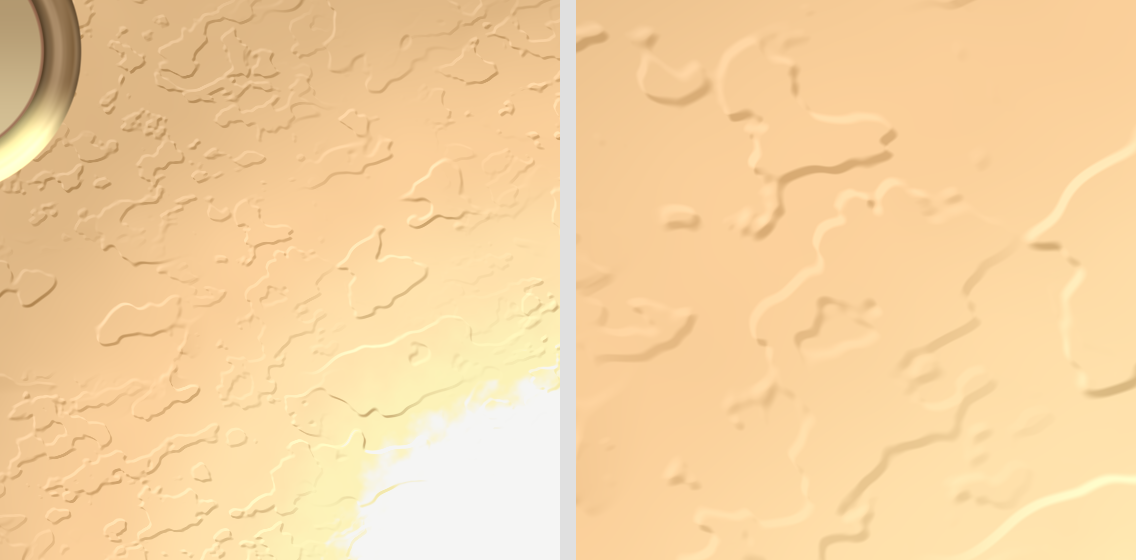
Left, the full canvas; right, a detail of the centre.
A three.js fragment shader for this texture:

```glsl
varying vec2 vUv;

float hash(vec2 cell) {
  vec3 q = fract(cell.xyx * 0.1031);
  q += dot(q, q.yzx + 33.33);
  return fract((q.x + q.y) * q.z);
}

float noise(vec2 p) {
  vec2 cell = floor(p);
  vec2 f = fract(p);
  f = f * f * (3.0 - 2.0 * f);
  float low = mix(hash(cell), hash(cell + vec2(1.0, 0.0)), f.x);
  float high = mix(hash(cell + vec2(0.0, 1.0)), hash(cell + 1.0), f.x);
  return mix(low, high, f.y);
}

float fbm(vec2 p) {
  float sum = 0.0;
  float weight = 0.6;
  for (int i = 0; i < 3; i++) {
    sum += weight * noise(p);
    p = mat2(0.8, -0.6, 0.6, 0.8) * p * 2.05 + 17.3;
    weight *= 0.46;
  }
  return sum;
}

// Height of the trowelled plaster: flat islands mixed with finer chips
float plasterHeight(vec2 p) {
  p += 0.022 * (vec2(noise(p * 15.0), noise(p * 15.0 + 40.0)) - 0.5);
  vec2 q = mat2(0.92, -0.39, 0.39, 0.92) * p * vec2(0.8, 1.2);
  float islands = smoothstep(0.52, 0.565, fbm(q * 14.0 + 5.0));
  float chips = smoothstep(0.52, 0.59, fbm(q * 29.0 + 60.0));
  float chipped = smoothstep(0.35, 0.65, noise(p * 4.5 + 3.0));
  return mix(islands, 0.75 * chips, chipped);
}

// Wall colour by distance from the overexposed corner
vec3 wallColor(float d) {
  vec3 color = mix(vec3(0.96, 0.96, 0.955), vec3(0.99, 0.95, 0.72), smoothstep(0.39, 0.45, d));
  color = mix(color, vec3(1.0, 0.88, 0.67), smoothstep(0.46, 0.64, d));
  color = mix(color, vec3(0.98, 0.81, 0.60), smoothstep(0.64, 0.87, d));
  return mix(color, vec3(0.87, 0.715, 0.52), smoothstep(0.87, 1.25, d));
}

// Round fitting: matte disc inside a brushed metal ring
vec3 fittingColor(vec2 p, float r) {
  float angle = atan(p.y, p.x);
  float glow = smoothstep(-0.2, -0.8, angle);
  float across = (r - 0.193) / 0.067;
  float brushed = noise(vec2(across * 9.0, angle * 1.5 + 8.0)) - 0.5;
  vec3 ring = mix(vec3(0.57, 0.45, 0.31), vec3(0.98, 0.91, 0.63), glow);
  ring += 0.16 * brushed + 0.12 * sin(across * 3.14) - 0.08;
  ring += glow * 0.2 * smoothstep(0.3, 0.8, across);
  ring *= 1.0 - 0.3 * smoothstep(0.35, 0.0, across);
  ring *= 1.0 - 0.22 * smoothstep(0.8, 1.0, across) * (1.0 - glow);
  vec3 disc = mix(vec3(0.83, 0.75, 0.58), vec3(0.70, 0.60, 0.44), smoothstep(-0.15, 0.09, p.y));
  vec3 color = mix(disc, ring, smoothstep(0.190, 0.195, r));
  float rim = smoothstep(0.005, 0.0, abs(r - 0.191));
  return mix(color, vec3(0.55, 0.34, 0.26), 0.7 * rim);
}

void main() {
  vec2 p = vUv;

  // Raking light from the upper left
  vec2 toLight = vec2(-0.0018, 0.0022);
  float relief = plasterHeight(p - toLight) - plasterHeight(p + toLight);
  relief *= 0.35 + 0.95 * noise(p * 9.0 + 21.0);

  // Glare with a ragged border
  float d = distance(p, vec2(1.05, -0.1)) + 0.08 * (p.y - 0.5);
  float ragged = smoothstep(0.75, 0.4, d);
  d += ragged * (0.09 * (fbm(p * 32.0) - 0.5) - 0.1 * relief);
  vec3 color = wallColor(d);

  // Lit and shaded edges, plus faint mottling
  float exposed = smoothstep(0.36, 0.6, d);
  color += exposed * max(relief, 0.0) * vec3(0.08, 0.09, 0.11);
  color += exposed * min(relief, 0.0) * vec3(0.19, 0.20, 0.21);
  color += exposed * 0.025 * (fbm(p * 7.0) - 0.5);

  vec2 fromFitting = p - vec2(-0.115, 0.909);
  float r = length(fromFitting);
  color = mix(color, fittingColor(fromFitting, r), smoothstep(0.262, 0.258, r));
  gl_FragColor = vec4(clamp(color, 0.0, 1.0), 1.0);
}
```
